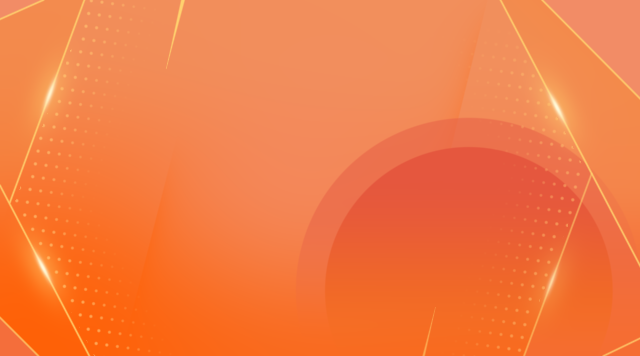
Write a Shadertoy shader that draws this background.

```glsl
// Warm orange backdrop: a vertical gradient with angled corner panels, two fading
// discs, slanted halftone dots, soft folds and gold lines carrying bright flares.
// Built from signed line distances; coordinates are in units of canvas height.

const vec3 TOP_COLOR = vec3(0.947, 0.560, 0.360);
const vec3 MID_COLOR = vec3(0.960, 0.515, 0.310);
const vec3 LOW_COLOR = vec3(0.975, 0.415, 0.120);
const vec3 VIVID = vec3(1.0, 0.375, 0.015);
const vec3 AMBER = vec3(0.955, 0.530, 0.250);
const vec3 PINK = vec3(0.950, 0.550, 0.400);
const vec3 CORAL = vec3(0.955, 0.430, 0.230);
const vec3 DISC_TOP = vec3(0.895, 0.335, 0.240);
const vec3 DISC_LOW = vec3(0.955, 0.425, 0.130);
const vec3 RING_COLOR = vec3(0.910, 0.390, 0.280);
const vec3 GOLD = vec3(1.0, 0.820, 0.430);
const vec3 FLARE_CORE = vec3(1.0, 0.970, 0.850);
const vec3 DOT_COLOR = vec3(1.0, 0.740, 0.430);

const vec2 DISC_CENTER = vec2(1.317, 0.183);
const float DISC_RADIUS = 0.404;
const float RING_RADIUS = 0.486;
const float LINE_WIDTH = 0.0024;
const float DOT_RADIUS = 0.0043;
const mat2 DOT_BASIS = mat2(0.0298, -0.0042, 0.0075, 0.0359);

// Line end points, each pair running upward
const vec2 LEFT_A = vec2(0.028, 0.432), LEFT_B = vec2(0.237, 1.0);
const vec2 LOWLEFT_A = vec2(0.251, 0.0), LOWLEFT_B = vec2(0.0, 0.479);
const vec2 RIGHT_A = vec2(1.803, 0.244), RIGHT_B = vec2(1.406, 1.0);
const vec2 LOWRIGHT_A = vec2(1.472, 0.0), LOWRIGHT_B = vec2(1.662, 0.512);
const vec2 TOPRIGHT_A = vec2(1.803, 0.718), TOPRIGHT_B = vec2(1.523, 1.0);
const vec2 TOPLEFT_A = vec2(0.0, 0.946), TOPLEFT_B = vec2(0.122, 1.0);
const vec2 BOTLEFT_A = vec2(0.108, 0.0), BOTLEFT_B = vec2(0.0, 0.108);
const vec2 BOTRIGHT_A = vec2(1.695, 0.0), BOTRIGHT_B = vec2(1.803, 0.052);

// Signed distance to an infinite line, positive to the right of a -> b
float side(vec2 p, vec2 a, vec2 b) {
    vec2 d = normalize(b - a);
    return dot(p - a, vec2(d.y, -d.x));
}

// Smooth coverage of the region where d is positive
float cover(float d) {
    float pixel = 1.0 / iResolution.y;
    return smoothstep(-pixel, pixel, d);
}

// Segment whose half width runs from wa to wb
float stroke(vec2 p, vec2 a, vec2 b, float wa, float wb) {
    vec2 d = b - a;
    float t = clamp(dot(p - a, d) / dot(d, d), 0.0, 1.0);
    return cover(mix(wa, wb, t) - length(p - a - t * d));
}

void drawLine(inout vec3 col, vec2 p, vec2 a, vec2 b, float strength) {
    col = mix(col, GOLD, strength * stroke(p, a, b, LINE_WIDTH, LINE_WIDTH));
}

// Halo plus a thin bright core stretched along the line a -> b
void drawFlare(inout vec3 col, vec2 p, vec2 center, vec2 a, vec2 b, float strength) {
    vec2 q = vec2(dot(p - center, normalize(b - a)), side(p, a, b));
    float halo = exp(-dot(q * vec2(10.0, 22.0), q * vec2(10.0, 22.0)));
    float core = exp(-dot(q * vec2(24.0, 130.0), q * vec2(24.0, 130.0)));
    col = mix(col, GOLD, 0.42 * strength * halo);
    col = mix(col, FLARE_CORE, strength * core);
}

// Slanted dot lattice that thins out with distance from its edge
float dots(vec2 p, vec2 origin, float edge) {
    vec2 cell = inverse(DOT_BASIS) * (p - origin);
    float d = length(DOT_BASIS * (fract(cell + 0.5) - 0.5));
    float fade = 1.0 - smoothstep(0.02, 0.24, edge);
    return cover(DOT_RADIUS * mix(0.6, 1.0, fade) - d) * fade * step(0.012, edge);
}

// One-sided shade beside a fold, fading toward both ends
float fold(vec2 p, vec2 a, vec2 b) {
    float d = side(p, a, b);
    float t = (p.y - a.y) / (b.y - a.y);
    return cover(d) * exp(-d * 28.0) * smoothstep(1.0, 0.5, t) * smoothstep(-0.1, 0.3, t);
}

void mainImage(out vec4 fragColor, in vec2 fragCoord) {
    vec2 p = fragCoord / iResolution.y;
    float left = side(p, LEFT_A, LEFT_B), lowLeft = side(p, LOWLEFT_A, LOWLEFT_B);
    float right = side(p, RIGHT_A, RIGHT_B), lowRight = side(p, LOWRIGHT_A, LOWRIGHT_B);
    float topRight = side(p, TOPRIGHT_A, TOPRIGHT_B);

    // Base gradient with a vivid lower left and a rosy middle
    vec3 col = mix(LOW_COLOR, MID_COLOR, smoothstep(0.0, 0.5, p.y));
    col = mix(col, TOP_COLOR, smoothstep(0.4, 0.85, p.y));
    col = mix(col, VIVID, 0.9 * exp(-3.5 * dot(p - vec2(0.1, 0.0), p - vec2(0.1, 0.0))));
    col = mix(col, PINK, 0.5 * exp(-9.0 * dot(p - vec2(0.82, 0.5), p - vec2(0.82, 0.5))));

    // Corner panels and folds
    col = mix(col, AMBER, 0.45 * cover(-left) * smoothstep(0.35, 0.6, p.y));
    col = mix(col, PINK, cover(-side(p, TOPLEFT_A, TOPLEFT_B)));
    col = mix(col, CORAL, cover(-side(p, BOTLEFT_A, BOTLEFT_B)));
    col = mix(col, AMBER, 0.6 * cover(right) * exp(3.0 * min(topRight, 0.0)));
    col = mix(col, PINK, cover(topRight));
    col = mix(col, CORAL, 0.7 * cover(lowRight) * smoothstep(0.5, 0.2, p.y));
    col = mix(col, VIVID, 0.35 * fold(p, vec2(0.34, 0.0), vec2(0.505, 0.648)));
    col = mix(col, VIVID, 0.22 * fold(p, vec2(1.369, 1.0), vec2(1.202, 0.32)));

    // Discs dissolving toward the bottom
    float r = length(p - DISC_CENTER);
    float ringFade = 0.62 * smoothstep(0.02, 0.45, p.y) * (1.0 - 0.6 * cover(right));
    col = mix(col, RING_COLOR, ringFade * cover(RING_RADIUS - r));
    vec3 discColor = mix(DISC_LOW, DISC_TOP, smoothstep(0.05, 0.52, p.y));
    float discFade = smoothstep(-0.05, 0.2, p.y) * 0.95;
    col = mix(col, discColor, discFade * cover(DISC_RADIUS - r));

    // Halftone dots inside the side chevrons
    col = mix(col, DOT_COLOR, 0.75 * dots(p, vec2(0.077, 0.432), min(left, lowLeft)));
    float rightDots = dots(p, vec2(1.542, 0.559), min(-right, -lowRight));
    col = mix(col, DOT_COLOR, 0.55 * rightDots * smoothstep(0.95, 0.75, p.y));

    // Gold lines and tapered needles
    drawLine(col, p, LEFT_A, LEFT_B, 0.9);
    drawLine(col, p, LOWLEFT_A, LOWLEFT_B, 0.9);
    drawLine(col, p, RIGHT_A, RIGHT_B, 0.9);
    drawLine(col, p, LOWRIGHT_A, LOWRIGHT_B, 0.6);
    drawLine(col, p, TOPRIGHT_A, TOPRIGHT_B, 0.9);
    drawLine(col, p, TOPLEFT_A, TOPLEFT_B, 0.9);
    drawLine(col, p, BOTLEFT_A, BOTLEFT_B, 0.8);
    drawLine(col, p, BOTRIGHT_A, BOTRIGHT_B, 0.8);
    col = mix(col, GOLD, stroke(p, vec2(0.514, 1.0), vec2(0.467, 0.807), 0.005, 0.0));
    col = mix(col, GOLD, 0.6 * stroke(p, vec2(1.19, 0.0), vec2(1.223, 0.136), 0.003, 0.0));

    // Flares
    drawFlare(col, p, vec2(0.138, 0.737), LEFT_A, LEFT_B, 0.9);
    drawFlare(col, p, vec2(0.122, 0.249), LOWLEFT_A, LOWLEFT_B, 1.0);
    drawFlare(col, p, vec2(1.568, 0.700), RIGHT_A, RIGHT_B, 1.0);
    drawFlare(col, p, vec2(1.549, 0.207), LOWRIGHT_A, LOWRIGHT_B, 0.55);

    fragColor = vec4(col, 1.0);
}
```
